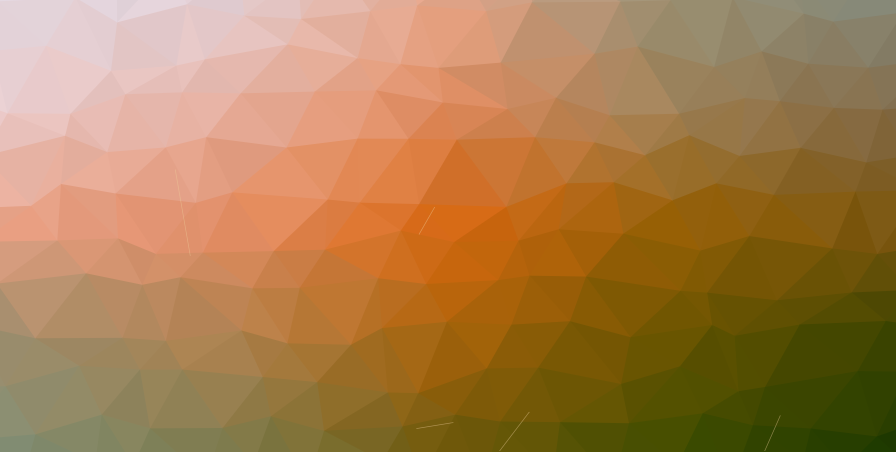
Reproduce this background procedurally as a Shadertoy shader.

```glsl
// Low-poly backdrop: jittered triangles shaded by a pink, orange and green gradient mesh.
#define CELL vec2(0.131, 0.102)   // triangle lattice size, in canvas heights
#define ORIGIN vec2(-0.030, 0.058)
#define JITTER vec2(0.70, 0.62)   // vertex displacement, in cells
#define SHADE_VARIATION 0.042     // brightness spread between facets
#define COLOR_SCATTER 0.016       // offset of each facet's colour sample
#define ROW_COHERENCE 0.22        // how far facets of one row share a height
#define ASPECT 1.988
#define GLINT_WIDTH 0.0010
#define GLINT_STRENGTH 0.34

vec2 hash2(vec2 cell) {
    vec2 q = vec2(dot(cell, vec2(127.1, 311.7)), dot(cell, vec2(269.5, 183.3)));
    return fract(sin(q) * 43758.55);
}

// Five evenly spaced colours, blended from left to right
vec3 band(float x, vec3 a, vec3 b, vec3 c, vec3 d, vec3 e) {
    float t = clamp(x, 0.0, 1.0) * 4.0;
    vec3 color = mix(a, b, clamp(t, 0.0, 1.0));
    color = mix(color, c, clamp(t - 1.0, 0.0, 1.0));
    color = mix(color, d, clamp(t - 2.0, 0.0, 1.0));
    return mix(color, e, clamp(t - 3.0, 0.0, 1.0));
}

// Gradient mesh: five bands stacked from the bottom to the top
vec3 gradientMesh(vec2 uv) {
    vec3 floorBand = band(uv.x, vec3(0.50, 0.55, 0.45), vec3(0.50, 0.49, 0.31),
        vec3(0.44, 0.35, 0.04), vec3(0.25, 0.30, 0.00), vec3(0.11, 0.22, 0.00));
    vec3 lowBand = band(uv.x, vec3(0.62, 0.56, 0.43), vec3(0.69, 0.51, 0.31),
        vec3(0.66, 0.39, 0.04), vec3(0.41, 0.33, 0.00), vec3(0.24, 0.27, 0.00));
    vec3 midBand = band(uv.x, vec3(0.91, 0.63, 0.52), vec3(0.89, 0.56, 0.41),
        vec3(0.84, 0.40, 0.06), vec3(0.60, 0.38, 0.02), vec3(0.47, 0.33, 0.05));
    vec3 highBand = band(uv.x, vec3(0.91, 0.79, 0.79), vec3(0.90, 0.69, 0.63),
        vec3(0.87, 0.53, 0.35), vec3(0.62, 0.50, 0.33), vec3(0.51, 0.41, 0.27));
    vec3 topBand = band(uv.x, vec3(0.90, 0.86, 0.90), vec3(0.89, 0.81, 0.83),
        vec3(0.90, 0.65, 0.54), vec3(0.60, 0.57, 0.46), vec3(0.51, 0.52, 0.46));
    return band(uv.y, floorBand, lowBand, midBand, highBand, topBand);
}

// Lattice vertex: odd rows are staggered by half a cell
vec2 vertexAt(vec2 cell) {
    vec2 shift = vec2(0.5 * mod(cell.y, 2.0), 0.0) + JITTER * (hash2(cell) - 0.5);
    return ORIGIN + (cell + shift) * CELL;
}

float cross2(vec2 a, vec2 b) { return a.x * b.y - a.y * b.x; }

float edgeDistance(vec2 p, vec2 a, vec2 b) {
    return cross2(p - a, normalize(b - a));
}

// Adds one facet as premultiplied colour and coverage
void addFacet(inout vec4 sum, vec2 p, vec2 a, vec2 b, vec2 c, vec2 id, float pixel) {
    float winding = sign(cross2(b - a, c - a));
    float d = max(edgeDistance(p, a, b) * winding,
              max(edgeDistance(p, b, c) * winding, edgeDistance(p, c, a) * winding));
    float coverage = clamp(0.5 - d / pixel, 0.0, 1.0);
    if (coverage <= 0.0) return;
    vec2 random = hash2(id + 47.3) - 0.5;
    vec2 center = (a + b + c) / 3.0;
    float rowMiddle = ORIGIN.y + (floor(id.y) + 0.5) * CELL.y;
    center.y = mix(center.y, rowMiddle, ROW_COHERENCE);
    vec2 uv = center / vec2(ASPECT, 1.0) + COLOR_SCATTER * random;
    vec3 color = gradientMesh(uv) * (1.0 + SHADE_VARIATION * random.y);
    sum += vec4(color, 1.0) * coverage;
}

float segmentDistance(vec2 p, vec2 a, vec2 b) {
    vec2 ab = b - a;
    return length(p - a - ab * clamp(dot(p - a, ab) / dot(ab, ab), 0.0, 1.0));
}

void mainImage(out vec4 fragColor, in vec2 fragCoord) {
    float pixel = 1.0 / iResolution.y;
    vec2 p = fragCoord / iResolution.xy * vec2(ASPECT, 1.0);
    vec2 home = floor((p - ORIGIN) / CELL);

    // Facets: two triangles in each nearby lattice cell
    vec4 sum = vec4(0.0);
    for (int j = -1; j <= 1; j++)
    for (int i = -2; i <= 1; i++) {
        vec2 cell = home + vec2(i, j);
        vec2 a = vertexAt(cell), b = vertexAt(cell + vec2(1, 0));
        vec2 c = vertexAt(cell + vec2(0, 1)), d = vertexAt(cell + vec2(1, 1));
        bool oddRow = mod(cell.y, 2.0) > 0.5;
        addFacet(sum, p, a, b, oddRow ? d : c, cell, pixel);
        addFacet(sum, p, oddRow ? a : b, c, d, cell + vec2(0.5, 0.0), pixel);
    }
    vec3 color = sum.rgb / max(sum.a, 0.001);

    // Fine pale glints along a few creases
    vec4 glints[5] = vec4[5](
        vec4(0.389, 0.624, 0.422, 0.435), vec4(0.964, 0.541, 0.930, 0.482),
        vec4(0.925, 0.052, 1.005, 0.065), vec4(1.174, 0.088, 1.109, 0.003),
        vec4(1.731, 0.080, 1.697, 0.003));
    for (int k = 0; k < 5; k++) {
        float d = segmentDistance(p, glints[k].xy, glints[k].zw);
        float line = 1.0 - smoothstep(0.0, GLINT_WIDTH + pixel * 0.5, d);
        color = mix(color, vec3(0.93, 0.80, 0.60), GLINT_STRENGTH * line);
    }
    fragColor = vec4(color, 1.0);
}
```
